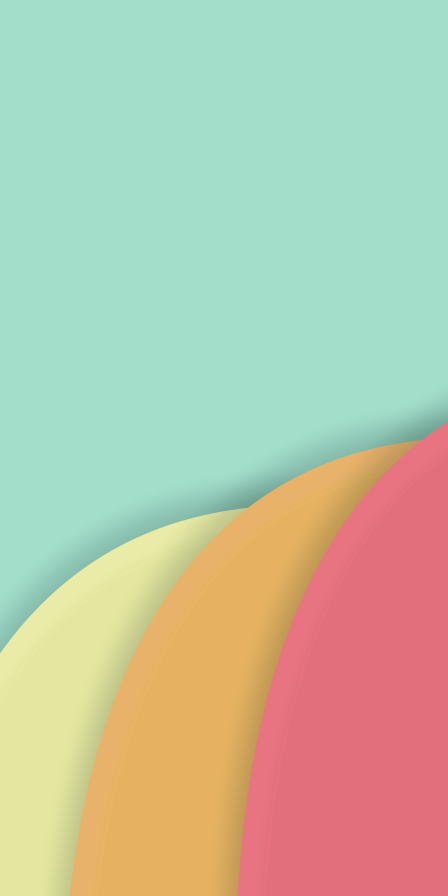
This background is drawn by a WebGL 1 fragment shader. Its source:

```glsl
precision highp float;

uniform vec2 u_resolution;

// Lengths are in canvas widths; the canvas is 1 wide and 2 high.
const vec3 SKY = vec3(0.640, 0.872, 0.796);
const vec3 YELLOW_RIM = vec3(0.912, 0.920, 0.650);
const vec3 YELLOW_CORE = vec3(0.898, 0.906, 0.627);
const vec3 ORANGE_RIM = vec3(0.914, 0.700, 0.420);
const vec3 ORANGE_CORE = vec3(0.900, 0.700, 0.384);
const vec3 PINK_RIM = vec3(0.910, 0.453, 0.504);
const vec3 PINK_CORE = vec3(0.886, 0.441, 0.486);

const vec2 FIRST_CENTER = vec2(0.737, -0.602);
const vec2 HILL_STEP = vec2(0.388, 0.151);
const vec2 HILL_RADII = vec2(0.990, 1.477);
const float ROUNDNESS = 2.52;

const vec2 SHADOW_OFFSET = vec2(0.0, 0.018);
const float SHADOW_SPREAD = 0.075;
const float SHADOW_INSET = 0.03;
const float SHADOW_STRENGTH = 0.17;
const vec3 SHADOW_TINT = vec3(1.1, 0.95, 0.95);

const float RIM_START = 0.038;
const float RIM_END = 0.062;
const float LINE_DEPTH = 0.060;
const float LINE_WIDTH = 0.004;
const float LINE_STRENGTH = 0.010;

// Approximate signed distance to a superellipse, negative inside.
float hillDistance(vec2 p) {
  vec2 q = max(abs(p) / HILL_RADII, vec2(0.0001));
  vec2 powers = pow(q, vec2(ROUNDNESS));
  float level = pow(powers.x + powers.y, 1.0 / ROUNDNESS);
  vec2 gradient = pow(q / level, vec2(ROUNDNESS - 1.0)) / HILL_RADII;
  return (level - 1.0) / length(gradient);
}

// Casts a soft shadow on the layers below, then lays the hill over them.
vec3 addHill(vec3 below, vec2 p, vec3 rim, vec3 core, float pixel) {
  float d = hillDistance(p);

  float shadowDistance = hillDistance(p - SHADOW_OFFSET);
  float shadow = 1.0 - smoothstep(-SHADOW_INSET, SHADOW_SPREAD, shadowDistance);
  below *= 1.0 - SHADOW_STRENGTH * shadow * SHADOW_TINT;

  // Lighter rim ending in a faint contour line
  vec3 fill = mix(rim, core, smoothstep(RIM_START, RIM_END, -d));
  float line = 1.0 - smoothstep(0.0, LINE_WIDTH, abs(d + LINE_DEPTH));
  fill += LINE_STRENGTH * line;

  float coverage = 1.0 - smoothstep(-0.75 * pixel, 0.75 * pixel, d);
  return mix(below, fill, coverage);
}

void main() {
  vec2 p = gl_FragCoord.xy / u_resolution * vec2(1.0, 2.0);
  float pixel = max(1.0 / u_resolution.x, 2.0 / u_resolution.y);
  vec3 color = SKY;

  // Hills from back to front
  p -= FIRST_CENTER;
  color = addHill(color, p, YELLOW_RIM, YELLOW_CORE, pixel);
  color = addHill(color, p - HILL_STEP, ORANGE_RIM, ORANGE_CORE, pixel);
  color = addHill(color, p - 2.0 * HILL_STEP, PINK_RIM, PINK_CORE, pixel);

  gl_FragColor = vec4(color, 1.0);
}
```
